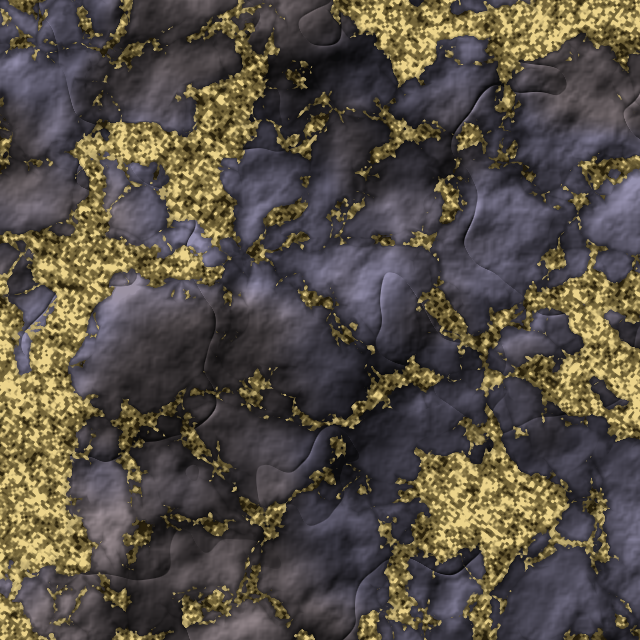
Write a Shadertoy shader that draws this texture.

```glsl
// Dark violet-grey folded rock, split by jagged veins of grainy gold.

vec2 hash2(vec2 p) {
    vec3 q = fract(p.xyx * vec3(0.1031, 0.1030, 0.0973));
    q += dot(q, q.yzx + 33.33);
    return fract((q.xx + q.yz) * q.zy);
}

float noise(vec2 p) {
    vec2 i = floor(p), f = fract(p);
    f = f * f * f * (f * (f * 6.0 - 15.0) + 10.0);
    float low = mix(hash2(i).x, hash2(i + vec2(1, 0)).x, f.x);
    float high = mix(hash2(i + vec2(0, 1)).x, hash2(i + vec2(1, 1)).x, f.x);
    return mix(low, high, f.y);
}

float fbm(vec2 p, int octaves) {
    float sum = 0.0, total = 0.0, amp = 0.5;
    for (int i = 0; i < octaves; i++) {
        sum += amp * noise(p);
        total += amp;
        amp *= 0.5;
        p = mat2(1.6, 1.2, -1.2, 1.6) * p + 7.3;
    }
    return sum / total;
}

// Distance to the nearest border between Voronoi cells.
float cellBorder(vec2 p) {
    vec2 cell = floor(p), f = fract(p), nearest = vec2(0), nearestCell = vec2(0);
    float best = 8.0;
    for (int y = -1; y <= 1; y++)
    for (int x = -1; x <= 1; x++) {
        vec2 o = vec2(x, y), r = o + hash2(cell + o) - f;
        if (dot(r, r) < best) {
            best = dot(r, r);
            nearest = r;
            nearestCell = o;
        }
    }
    float border = 8.0;
    for (int y = -2; y <= 2; y++)
    for (int x = -2; x <= 2; x++) {
        vec2 o = nearestCell + vec2(x, y), r = o + hash2(cell + o) - f;
        vec2 d = r - nearest;
        if (dot(d, d) > 0.0001) border = min(border, dot(0.5 * (nearest + r), normalize(d)));
    }
    return border;
}

// Rock relief: broad folds, sharp creases and a leathery grain.
float rockHeight(vec2 p) {
    float folds = 0.12 * fbm(p * 4.0 + 3.0, 4);
    float crease = exp(-45.0 * abs(fbm(p * 4.5 + 31.0, 3) - 0.5));
    float leather = noise(p * 130.0) + 1.5 * noise(p * 62.0 + 9.0);
    return folds - 0.004 * crease + 0.0009 * leather;
}

void mainImage(out vec4 fragColor, in vec2 fragCoord) {
    vec2 uv = fragCoord / iResolution.y;

    // Vein network: wide main veins with thin side threads close to them
    vec2 warp = vec2(fbm(uv * 7.0 + 11.0, 4), fbm(uv * 7.0 + 53.0, 4)) - 0.5;
    float mainDist = cellBorder((uv + 0.12 * warp) * 5.3 + 20.0) / 5.3;
    float threadDist = cellBorder((uv - 0.08 * warp) * 15.0 + 70.0) / 15.0;
    float richness = smoothstep(0.42, 0.78, fbm(uv * 4.0 + 17.0, 3));
    float rough = fbm(uv * 30.0 + 5.0, 4) - 0.5;
    float width = 0.003 + 0.052 * richness;
    float vein = width + 0.055 * rough - mainDist;
    float thread = min(0.002 + 0.022 * rough - threadDist, 2.2 * width + 0.012 - mainDist);
    vein = max(vein, thread);

    // Gold grains
    float grain = 0.6 * noise(mat2(0.8, 0.6, -0.6, 0.8) * uv * 230.0)
                + 0.4 * noise(mat2(0.6, 0.8, -0.8, 0.6) * uv * 115.0 + 40.0);
    float goldMask = smoothstep(-0.0012, 0.0012, vein + 0.008 * (grain - 0.5));

    // Rock lit from the upper left
    float e = 0.0015, h = rockHeight(uv);
    vec2 slope = vec2(rockHeight(uv + vec2(e, 0)) - h, rockHeight(uv + vec2(0, e)) - h) / e;
    float light = dot(slope, vec2(0.65, -0.75));
    float cloud = smoothstep(0.25, 0.72, fbm(uv * 5.0 + 61.0, 4));
    float tone = (0.29 + 0.30 * light) * mix(0.62, 1.3, cloud);
    tone *= mix(0.7, 1.06, smoothstep(0.0, 0.05, mainDist));
    tone *= 1.0 - 0.35 * smoothstep(-0.012, 0.0, vein);
    tone = clamp(tone, 0.045, 0.6);
    float warmth = smoothstep(0.4, 0.62, fbm(uv * 3.0 + 90.0, 3));
    vec3 rock = tone * mix(vec3(0.97, 0.94, 1.13), vec3(1.04, 0.95, 0.98), warmth);

    // Gold shades run from dark olive to pale glints
    float shine = grain + 0.16 * richness + 0.45 * (fbm(uv * 38.0 + 27.0, 2) - 0.5) + 0.08 * light;
    vec3 gold = mix(vec3(0.15, 0.12, 0.05), vec3(0.43, 0.375, 0.215), smoothstep(0.2, 0.52, shine));
    gold = mix(gold, vec3(0.88, 0.79, 0.52), smoothstep(0.54, 0.88, shine));
    gold *= mix(0.8, 1.05, smoothstep(0.0, 0.012, vein));

    fragColor = vec4(mix(rock, gold, goldMask), 1.0);
}
```
